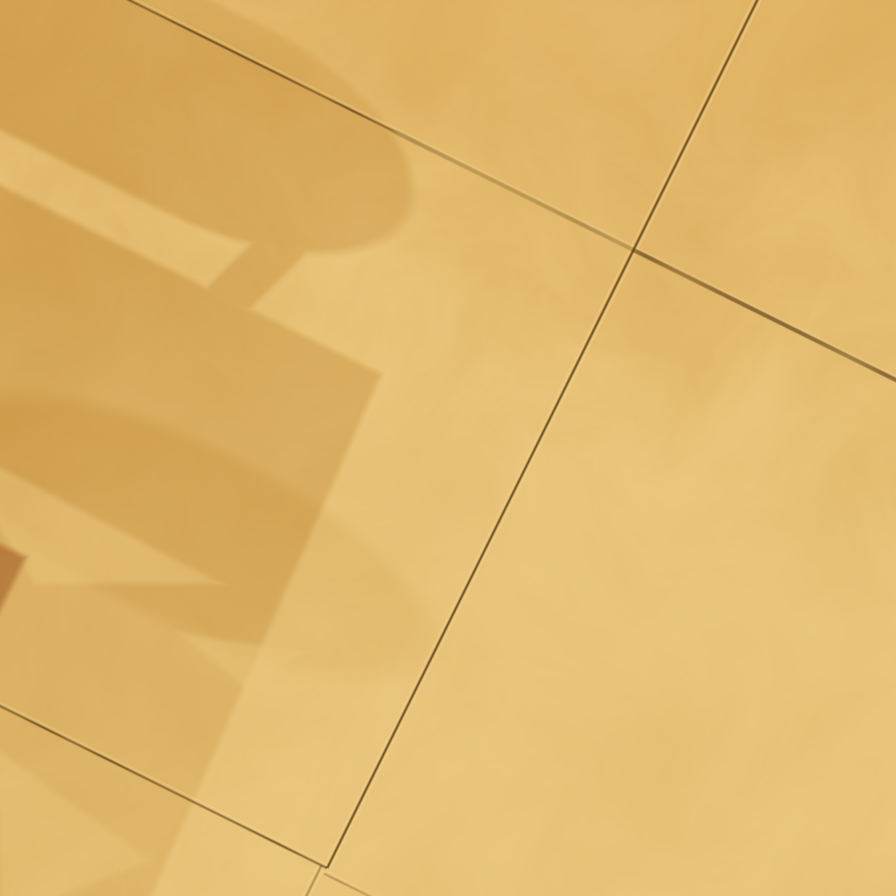
A Shadertoy shader for this texture:

```glsl
// Honey-coloured square floor tiles seen at a slant, with thin worn joints.
// Soft overlapping shadows fall on the left; layered sines mottle the surface.
// All shapes live in a rotated frame whose axes follow the tile joints.

#define TILE 0.77
#define CROSSING vec2(0.707, 0.279)
#define AXIS vec2(0.896, 0.444)
#define SOFTNESS 0.0055
#define JOINT_WIDTH 0.0012
#define MOTTLE 0.016
#define LIT vec3(0.910, 0.765, 0.475)
#define WARM vec3(0.880, 0.705, 0.395)
#define SHADE vec3(0.815, 0.625, 0.310)
#define RUST vec3(0.70, 0.46, 0.22)
#define JOINT vec3(0.36, 0.25, 0.08)
#define GLINT vec3(0.96, 0.83, 0.56)

float cross2(vec2 a, vec2 b) { return a.x * b.y - a.y * b.x; }

// Soft coverage of a shape from its signed distance
float cover(float d) { return 1.0 - smoothstep(-SOFTNESS, SOFTNESS, d); }

// Thin stroke with a soft antialiased rim
float stroke(float d, float halfWidth, float px) {
    float rim = 0.6 * px + 0.0008;
    return 1.0 - smoothstep(halfWidth - rim, halfWidth + rim, abs(d));
}

float ellipse(vec2 d, vec2 radii) {
    return (length(d / radii) - 1.0) * min(radii.x, radii.y);
}

float edge(vec2 q, vec2 a, vec2 b) { return cross2(normalize(b - a), q - a); }

float triangle(vec2 q, vec2 a, vec2 b, vec2 c) {
    float side = sign(cross2(b - a, c - a));
    return -min(side * edge(q, a, b), min(side * edge(q, b, c), side * edge(q, c, a)));
}

// Cloudy mottling from lightly warped, turning sine layers, about -1 to 1
float clouds(vec2 p) {
    float sum = 0.0, gain = 0.5;
    p *= 11.0;
    for (int i = 0; i < 7; i++) {
        p += 0.35 * sin(p.yx * 1.3 + float(i) * 2.1);
        sum += gain * sin(p.x) * cos(p.y);
        p = mat2(1.28, 1.12, -1.12, 1.28) * p + 1.7;
        gain *= 0.68;
    }
    return sum;
}

// Total shadow strength
float shadow(vec2 q) {
    // Long rounded shadow, open towards the left, weaker past the joint
    vec2 d = q - vec2(-0.490, 0.077);
    float arm = cover(ellipse(vec2(max(d.x, 0.0), d.y), vec2(0.247, 0.117)));
    arm *= mix(0.42, 0.64, smoothstep(-0.012, 0.004, q.y));
    // Slanted neck that joins it to the panel
    float neck = max(abs(q.x + 0.337 * (q.y - 0.207) + 0.367) - 0.027,
                     abs(q.y - 0.207) - 0.075);
    // Large panel, fading away from its top edge
    float panel = cover(max(q.x + 0.191 - 0.045 * (q.y - 0.245), 0.249 - q.y));
    panel *= mix(0.64, 0.36, smoothstep(0.25, 0.80, q.y));
    float dark = max(max(arm, cover(neck) * 0.60), panel);
    // Fainter oval laid over the panel
    float oval = cover(0.5 * ellipse(q - vec2(-0.300, 0.505), vec2(0.290, 0.100)));
    dark += oval * mix(0.24, 0.20, smoothstep(-0.20, -0.17, q.x));
    // Slivers of light
    float light = cover(triangle(q, vec2(-0.60, 0.53), vec2(-0.247, 0.538), vec2(-0.433, 0.63)));
    light = max(light, cover(triangle(q, vec2(-0.262, 0.608), vec2(-0.13, 0.565), vec2(-0.17, 0.63))));
    light = max(light, cover(triangle(q, vec2(-0.39, 0.815), vec2(-0.18, 0.85), vec2(-0.30, 0.98))));
    dark *= 1.0 - 0.55 * light;
    // Deeper tone towards the upper left
    return dark * (1.0 + 0.45 * smoothstep(-0.30, -0.75, q.x - 0.2 * q.y));
}

// Joints: nearest grid line on each axis, with wear by segment
vec3 addJoints(vec3 color, vec2 q, float px) {
    vec2 nearest = floor(q / TILE + 0.5);
    vec2 d = q - TILE * nearest;
    float past = step(TILE, q.y);      // beyond the second crossing
    float right = step(0.0, q.x);      // right of the long joint
    float first = 1.0 - step(0.5, abs(nearest.y));
    d.x += 0.007 * past;
    d.y -= 0.007 * right * (1.0 - first);

    float worn = first * smoothstep(-0.31, -0.29, q.x) * (1.0 - right);
    float faded = max(worn, right * (1.0 - first));
    float wide = first * right;
    float patchy = 0.88 + 0.12 * sin(q.x * 47.0 + 2.0 * sin(q.x * 19.0));

    color = mix(color, GLINT, 0.50 * stroke(abs(d.x) - 0.0034, 0.0010, px));
    color = mix(color, GLINT, 0.35 * stroke(d.y + 0.0034, 0.0012, px));
    float across = stroke(d.y, JOINT_WIDTH * (1.0 + 0.9 * max(wide, worn)), px);
    color = mix(color, JOINT, across * patchy * (0.84 - 0.48 * faded - 0.18 * wide));
    float along = stroke(d.x, JOINT_WIDTH, px);
    return mix(color, JOINT, along * (0.90 - 0.5 * past));
}

void mainImage(out vec4 fragColor, in vec2 fragCoord) {
    // Canvas units with y pointing down, then the tile frame
    vec2 p = fragCoord / iResolution.xy;
    p.y = 1.0 - p.y;
    float px = 1.0 / min(iResolution.x, iResolution.y);
    vec2 d = p - CROSSING;
    vec2 q = vec2(dot(d, AXIS), cross2(AXIS, d));

    // Sunlit stone, warmer near the top and paler beside the shadows
    float mottle = clouds(p);
    float sun = p.y + 0.10 * mottle + 0.16 * (1.0 - smoothstep(0.25, 0.65, p.x));
    vec3 color = mix(WARM, LIT, smoothstep(0.02, 0.62, sun));
    color = mix(color, SHADE, shadow(q));

    // Rust-coloured corner at the left margin
    color = mix(color, RUST, 0.85 * cover(max(q.x + 0.455, 0.608 - q.y)) * step(q.y, 0.75));

    color += MOTTLE * mottle * vec3(0.7, 0.9, 1.1);
    fragColor = vec4(addJoints(color, q, px), 1.0);
}
```
